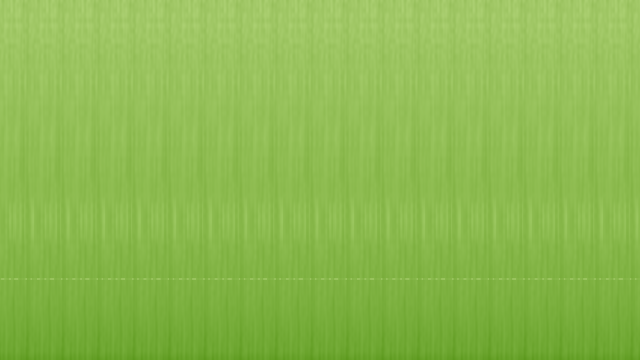
This texture is drawn by a WebGL 1 fragment shader. Its source:

```glsl
precision highp float;
uniform vec2 u_resolution;

const vec3 LEAF_LIGHT = vec3(0.645, 0.792, 0.415);
const vec3 LEAF_MID = vec3(0.552, 0.733, 0.310);
const vec3 LEAF_DEEP = vec3(0.424, 0.650, 0.185);
const vec3 GLINT = vec3(0.74, 0.86, 0.52);
const float TILES_PER_HEIGHT = 10.125;

vec2 randomGradient(vec2 cell) {
  vec3 q = fract(cell.xyx * vec3(0.1031, 0.1030, 0.0973));
  q += dot(q, q.yzx + 33.33);
  float angle = 6.2832 * fract((q.x + q.y) * q.z);
  return vec2(cos(angle), sin(angle));
}

// Gradient noise that repeats along x after a whole number of cells
float tiledNoise(vec2 p, float period) {
  vec2 cell = floor(p);
  vec2 f = fract(p);
  vec2 s = f * f * f * (f * (f * 6.0 - 15.0) + 10.0);
  float left = mod(cell.x, period);
  float right = mod(cell.x + 1.0, period);
  float a = dot(randomGradient(vec2(left, cell.y)), f);
  float b = dot(randomGradient(vec2(right, cell.y)), f - vec2(1.0, 0.0));
  float c = dot(randomGradient(vec2(left, cell.y + 1.0)), f - vec2(0.0, 1.0));
  float d = dot(randomGradient(vec2(right, cell.y + 1.0)), f - 1.0);
  return mix(mix(a, b, s.x), mix(c, d, s.x), s.y);
}

// Profile across one tile, the same at every height
float columns(float x, float count, float seed) {
  return tiledNoise(vec2(x * TILES_PER_HEIGHT * count, seed + 0.5), count);
}

// Straight upright fibres that fade from one profile to the next
float fibres(vec2 p, float count, float rows, float seed) {
  float y = p.y * rows;
  float row = floor(y) + seed;
  float blend = smoothstep(0.0, 1.0, fract(y));
  return mix(columns(p.x, count, row), columns(p.x, count, row + 1.0), blend);
}

float band(float y, float low, float high, float blur) {
  return smoothstep(low - blur, low + blur, y) * (1.0 - smoothstep(high - blur, high + blur, y));
}

vec3 verticalGradient(float y) {
  float rise = 1.0 - pow(1.0 - clamp(y * 2.0, 0.0, 1.0), 1.7);
  vec3 lower = mix(LEAF_DEEP, LEAF_MID, rise);
  return mix(lower, LEAF_LIGHT, clamp(y * 2.0 - 1.0, 0.0, 1.0));
}

// Thin row of broken bright dots
float dottedSeam(vec2 p, float height, float pixel) {
  float halfWidth = 0.0016;
  float row = 1.0 - smoothstep(halfWidth - 0.5 * pixel, halfWidth + 0.5 * pixel, abs(p.y - height));
  float dots = smoothstep(-0.05, 0.3, columns(p.x, 14.0, 71.0));
  return row * (0.14 + 0.55 * dots);
}

void main() {
  float pixel = 1.0 / u_resolution.y;
  vec2 p = gl_FragCoord.xy * pixel;

  // Broad columns, fine straight lines and short woven flecks
  float grain = 0.024 * columns(p.x, 4.0, 11.0);
  grain += 0.030 * columns(p.x, 13.0, 23.0);
  grain += 0.022 * fibres(p, 7.0, 5.0, 137.0);
  grain += 0.032 * fibres(p, 14.0, 13.0, 253.0);
  float flecks = fibres(p, 12.0, 70.0, 389.0);
  grain += flecks * mix(0.014, 0.038, smoothstep(0.72, 0.95, p.y));

  // Bright streaks below the middle, darker edge at the bottom
  float streak = smoothstep(0.1, 0.4, columns(p.x, 12.0, 89.0));
  float glow = 0.035 * streak * band(p.y, 0.33, 0.44, 0.03);
  float edge = 0.025 * (1.0 - smoothstep(0.0, 0.025, p.y));

  vec3 color = verticalGradient(p.y) + (grain + glow - edge) * vec3(1.0, 0.8, 1.1);
  color = mix(color, GLINT, dottedSeam(p, 0.225, pixel));
  gl_FragColor = vec4(color, 1.0);
}
```
